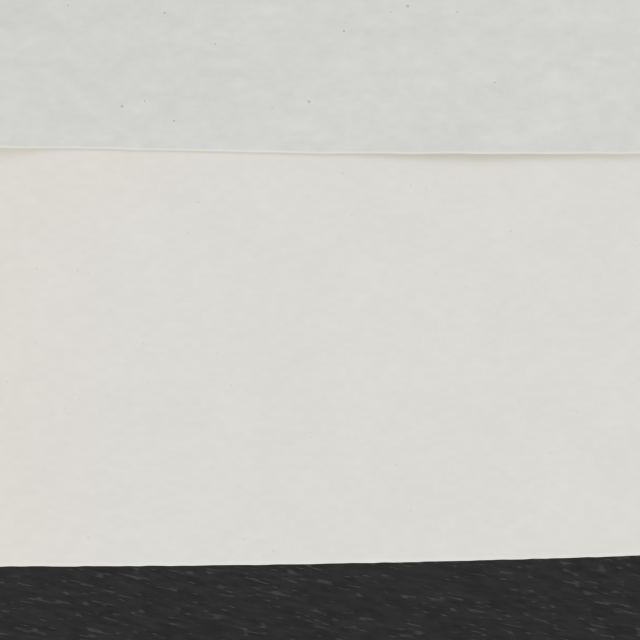
A three.js fragment shader for this texture:

```glsl
varying vec2 vUv;

const vec3 FLAP = vec3(0.826, 0.829, 0.816);
const vec3 SHEET = vec3(0.857, 0.853, 0.833);
const vec3 WARM_SHEET = vec3(0.866, 0.853, 0.828);
const vec3 SHADOW = vec3(0.745, 0.730, 0.680);
const vec3 RIM = vec3(0.885, 0.880, 0.850);
const vec3 CARD = vec3(0.178, 0.178, 0.180);
const float SOFT = 0.0013;

float hash(vec2 p) {
  vec3 q = fract(vec3(p.xyx) * 0.1031);
  q += dot(q, q.yzx + 33.33);
  return fract((q.x + q.y) * q.z);
}

float noise(vec2 p) {
  vec2 cell = floor(p);
  vec2 f = fract(p);
  f = f * f * (3.0 - 2.0 * f);
  float low = mix(hash(cell), hash(cell + vec2(1.0, 0.0)), f.x);
  float high = mix(hash(cell + vec2(0.0, 1.0)), hash(cell + vec2(1.0)), f.x);
  return mix(low, high, f.y);
}

// Layered noise centred on zero
float fbm(vec2 p) {
  float sum = 0.0;
  float weight = 0.5;
  for (int i = 0; i < 4; i++) {
    sum += weight * (noise(p) - 0.5);
    p = p * 2.03 + 17.3;
    weight *= 0.55;
  }
  return sum;
}

// Soft dots, one possible per grid cell
float specks(vec2 p, float density, float rarity) {
  vec2 cell = floor(p * density);
  vec2 centre = 0.25 + 0.5 * vec2(hash(cell + 3.7), hash(cell + 41.2));
  float size = mix(0.05, 0.13, hash(cell + 9.1));
  float dot1 = 1.0 - smoothstep(size * 0.3, size, length(fract(p * density) - centre));
  return dot1 * step(rarity, hash(cell + 71.9));
}

float bump(float x, float centre, float width) {
  float d = (x - centre) / width;
  return exp(-d * d);
}

float flapEdge(float x) {
  float wobble = 0.0012 * (noise(vec2(x * 28.0, 4.0)) - 0.5);
  return mix(0.7695, 0.7600, smoothstep(-0.05, 0.60, x)) + wobble;
}

float cardEdge(float x) {
  float wobble = 0.0010 * (noise(vec2(x * 60.0, 8.0)) - 0.5);
  return 0.1146 + 0.017 * x * x + wobble;
}

float paperGrain(vec2 p) {
  return 0.020 * fbm(p * vec2(75.0, 130.0)) + 0.014 * fbm(p * 14.0);
}

vec3 flapColor(vec2 p) {
  float mottle = 0.032 * fbm(p * vec2(38.0, 60.0) + 5.0);
  float bands = 0.008 * (noise(vec2(p.x * 3.0, p.y * 70.0)) - 0.5);
  float corner = 0.012 * bump(p.x, 0.0, 0.35) * smoothstep(0.78, 1.0, p.y);
  vec3 color = FLAP + paperGrain(p + 2.0) + mottle + bands - corner;
  return color - 0.10 * specks(p, 34.0, 0.95);
}

vec3 sheetColor(vec2 p) {
  float warmth = 0.8 * (1.0 - smoothstep(0.0, 0.45, p.x)) + 0.4 * smoothstep(0.60, 0.76, p.y);
  vec3 color = mix(SHEET, WARM_SHEET, min(warmth, 1.0)) + paperGrain(p);
  return color - 0.035 * specks(p + 0.37, 46.0, 0.94);
}

// Dark stock with thin slanted fibres
vec3 cardColor(vec2 p) {
  vec2 slanted = vec2(p.x + 0.15 * p.y, p.y + 0.18 * p.x);
  float coarse = 0.06 * fbm(slanted * vec2(50.0, 160.0));
  float strand = noise(slanted * vec2(70.0, 300.0) + 30.0);
  float fibre = 0.07 * smoothstep(0.72, 0.98, strand);
  return CARD + coarse + fibre + 0.02 * p.y;
}

void main() {
  vec2 p = vUv;
  float aboveFold = p.y - flapEdge(p.x);
  float aboveCard = p.y - cardEdge(p.x);

  // Lower sheet with the uneven shadow under the fold
  vec3 color = sheetColor(p);
  float depth = 0.0035 + 0.010 * bump(p.x, 0.0, 0.06)
    + 0.009 * bump(p.x, 0.74, 0.16) + 0.006 * bump(p.x, 1.0, 0.12);
  float strength = 0.55 + 0.3 * bump(p.x, 0.74, 0.22);
  float below = max(-aboveFold, 0.0) / depth;
  color = mix(color, SHADOW, strength * exp(-below * below));

  // Upper flap and its pale rim
  color = mix(color, flapColor(p), smoothstep(-SOFT, SOFT, aboveFold));
  color = mix(color, RIM, 0.6 * bump(aboveFold, 0.0015, 0.0018));

  // Dark strip, with a faint light cut edge above it
  color += 0.015 * bump(aboveCard, 0.003, 0.003);
  color = mix(cardColor(p), color, smoothstep(-SOFT, SOFT, aboveCard));

  gl_FragColor = vec4(color, 1.0);
}
```
